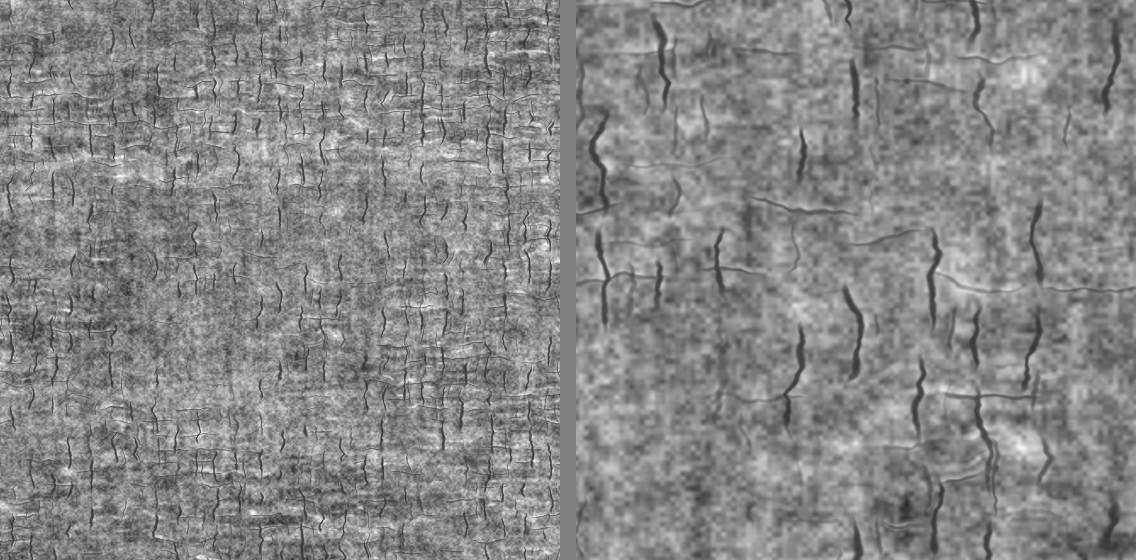
Left, the full canvas; right, a detail of the centre.
This texture is drawn by a WebGL 2 fragment shader. Its source:

```glsl
#version 300 es
precision highp float;

uniform vec2 u_resolution;
out vec4 fragColor;

float hash(vec2 p) {
  return fract(sin(dot(p, vec2(127.1, 311.7))) * 43758.5453);
}

float noise(vec2 p) {
  vec2 i = floor(p), f = fract(p);
  f = f * f * (3.0 - 2.0 * f);
  return mix(mix(hash(i), hash(i + vec2(1, 0)), f.x),
             mix(hash(i + vec2(0, 1)), hash(i + vec2(1, 1)), f.x), f.y);
}

float fbm(vec2 p) {
  float sum = 0.0, gain = 0.5;
  for (int i = 0; i < 4; i++) {
    sum += gain * noise(p);
    p = p * 2.03 + 17.3;
    gain *= 0.5;
  }
  return sum / 0.9375;
}

// Broken cracks running along y: x is the dark core, y the lit edge
vec2 cracks(vec2 p, vec2 cells, float width, float density, float seed) {
  vec2 q = p * cells;
  float column = floor(q.x);
  q.y += 7.0 * hash(vec2(column, seed));
  vec2 cell = floor(q), f = q - cell;
  float center = 0.5 + 0.3 * (hash(vec2(column, seed + 3.0)) - 0.5)
                     + 0.25 * (hash(cell + seed) - 0.5);
  float reach = mix(0.25, 0.56, hash(cell + seed + 5.0));
  float taper = smoothstep(0.0, 0.18, reach - abs(f.y - 0.5));
  float present = smoothstep(0.0, 0.35, density - hash(cell + seed + 9.0));
  float w = width * (0.35 + 1.1 * noise(p * vec2(30, 75) + seed)) * (0.4 + 0.6 * taper);
  float d = (f.x - center) / cells.x;
  float core = 1.0 - smoothstep(w * 0.25, w + 0.0011, abs(d));
  float edge = smoothstep(0.0, w + 0.001, d) * (1.0 - smoothstep(w + 0.001, w + 0.005, d));
  return vec2(core, edge) * taper * present;
}

void main() {
  vec2 p = gl_FragCoord.xy / u_resolution;

  // Wavering of the grain
  vec2 warp = vec2(fbm(p * vec2(16, 38)), fbm(p * vec2(24, 13) + 40.0)) - 0.5;
  vec2 upright = p + vec2(0.022, 0.03) * warp;
  vec2 level = p + vec2(0.02, 0.024) * warp;

  // Broad weathering, bands and small blocks
  float wear = smoothstep(0.25, 0.7, fbm(p * vec2(4, 5) + 11.0));
  float tone = 0.54;
  tone += 0.18 * (fbm(p * vec2(5, 6) + 3.0) - 0.5);
  tone += 0.10 * (noise(p * vec2(1.5, 11) + 8.0) - 0.5);
  tone += 0.15 * (noise(upright * vec2(32, 44) + 21.0) - 0.5);

  // Layered streaks and fine grain
  tone += 0.24 * (noise(level * vec2(17, 125)) - 0.5) * mix(0.5, 1.1, wear);
  tone += 0.15 * (noise(upright * vec2(110, 19) + 60.0) - 0.5);
  tone += 0.20 * (noise(p * 170.0 + 31.0) - 0.5);
  tone += 0.22 * (noise(p * 330.0) - 0.5);

  // Pale raised flecks
  tone += 0.15 * smoothstep(0.68, 0.95, noise(level * vec2(42, 125) + 90.0)) * (0.4 + wear);

  // Upright cracks, large and small, then thin level splits
  vec2 deep = cracks(upright, vec2(27, 15), 0.0021, 0.55 + 0.45 * wear, 1.0);
  vec2 fine = cracks(upright + 0.013, vec2(41, 24), 0.0012, 0.3 + 0.4 * wear, 20.0);
  vec2 split = cracks(level.yx, vec2(43, 14), 0.0009, 0.3 + 0.5 * wear, 50.0);

  tone += 0.06 * deep.y + 0.05 * fine.y + 0.09 * split.y;
  tone = mix(tone, 0.20, 0.85 * deep.x);
  tone = mix(tone, 0.27, 0.60 * fine.x);
  tone = mix(tone, 0.27, 0.62 * split.x);

  fragColor = vec4(vec3(clamp(tone, 0.0, 1.0)), 1.0);
}
```
